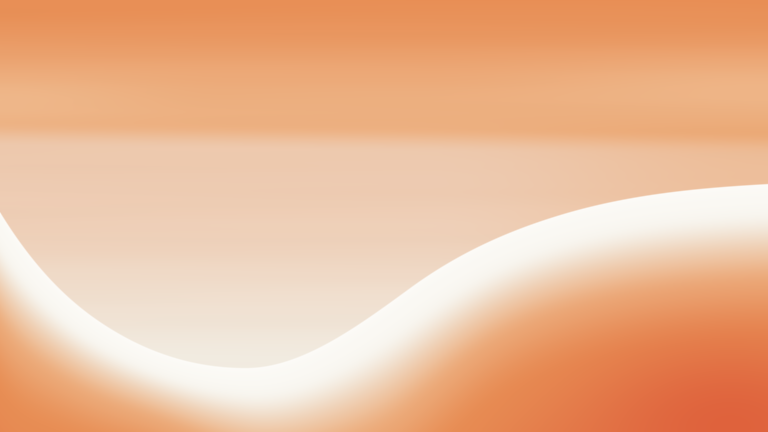
Give the GLSL for this background, as a Shadertoy shader.

```glsl
// Draws a glowing cream wave over a soft, banded peach and orange sky.

const vec3 CREAM  = vec3(0.980, 0.973, 0.953);
const vec3 SAND   = vec3(0.945, 0.925, 0.885);
const vec3 BLUSH  = vec3(0.930, 0.795, 0.695);
const vec3 PEACH  = vec3(0.928, 0.690, 0.505);
const vec3 ORANGE = vec3(0.908, 0.555, 0.330);
const vec3 EMBER  = vec3(0.870, 0.365, 0.225);

float bump(float x, float center, float width) {
    float d = (x - center) / width;
    return exp(-d * d);
}

// Cubic through two knots, each given as (x, height, slope).
float hermite(float x, vec3 a, vec3 b) {
    float h = b.x - a.x;
    float t = clamp((x - a.x) / h, 0.0, 1.0);
    float s = t * t * (3.0 - 2.0 * t);
    float u = 1.0 - t;
    return mix(a.y, b.y, s) + h * t * u * (a.z * u - b.z * t);
}

float waveHeight(float x) {
    vec3 knots[6] = vec3[6](
        vec3(0.00, 0.509, -2.90), vec3(0.13, 0.255, -1.20),
        vec3(0.32, 0.148, 0.00), vec3(0.534, 0.333, 1.30),
        vec3(0.729, 0.502, 0.54), vec3(1.00, 0.574, 0.10));
    float y = knots[0].y;
    for (int i = 0; i < 5; i++) {
        if (x >= knots[i].x) y = hermite(x, knots[i], knots[i + 1]);
    }
    return y;
}

// Faint horizontal streaks from layered sines.
float streaks(vec2 p) {
    float sum = 0.0;
    float amp = 0.5;
    float freq = 38.0;
    for (int i = 0; i < 4; i++) {
        sum += amp * sin(p.y * freq + 1.5 * sin(p.x * 3.0 + float(i) * 2.1));
        freq *= 1.8;
        amp *= 0.55;
    }
    return sum;
}

vec3 skyColor(vec2 p) {
    // Upper orange bands
    vec3 upper = mix(PEACH, ORANGE, smoothstep(0.74, 1.02, p.y));
    float rightGlow = bump(p.y, 0.81, 0.055) * smoothstep(0.55, 1.0, p.x);
    float leftGlow = bump(p.y, 0.78, 0.05) * (1.0 - smoothstep(0.0, 0.3, p.x));
    upper += vec3(0.008, 0.035, 0.045) * (rightGlow + leftGlow);
    upper -= vec3(0.008, 0.03, 0.045) * bump(p.y, 0.69, 0.04) * smoothstep(0.5, 1.0, p.x);

    // Lower haze, warmer towards the right
    vec3 lower = mix(SAND, BLUSH, smoothstep(0.10, 0.58, p.y));
    lower = mix(lower, PEACH, 0.12 * smoothstep(0.58, 0.68, p.y));
    lower = mix(lower, PEACH, 0.45 * smoothstep(0.55, 1.0, p.x));

    float seam = 0.695 - 0.025 * p.x;
    vec3 color = mix(lower, upper, smoothstep(seam - 0.035, seam + 0.025, p.y));
    return color + vec3(0.003, 0.006, 0.008) * streaks(p);
}

// Distance below the crest over which cream fades to peach.
float fadeDepth(float x) {
    return 0.2 + 0.045 * bump(x, 0.52, 0.1)
               - 0.060 * bump(x, 0.21, 0.13)
               + 0.035 * bump(x, 0.0, 0.06);
}

vec3 waveColor(vec2 p, float depth) {
    float t = depth / fadeDepth(p.x);
    vec3 color = mix(CREAM, SAND, smoothstep(0.15, 0.75, t));
    color = mix(color, PEACH, smoothstep(0.32, 1.18, t));
    color = mix(color, ORANGE, smoothstep(0.85, 1.85, t));
    color = mix(color, EMBER, 0.4 * smoothstep(1.6, 3.2, t));

    // Ember glow in the lower right corner
    float glow = exp(-dot((p - vec2(0.95, 0.02)) / vec2(0.19, 0.2),
                          (p - vec2(0.95, 0.02)) / vec2(0.19, 0.2)));
    color = mix(color, EMBER, 0.85 * glow);

    // Bright rim along the crest
    return mix(color, vec3(0.995, 0.99, 0.98), 0.7 * exp(-depth * 70.0));
}

void mainImage(out vec4 fragColor, in vec2 fragCoord) {
    vec2 p = fragCoord / iResolution.xy;
    float pixel = 1.0 / iResolution.y;
    float step = 0.002;
    float crest = waveHeight(p.x);
    float slope = (waveHeight(p.x + step) - waveHeight(p.x - step)) / (2.0 * step);
    slope *= iResolution.y / iResolution.x;

    // Edge width follows the slope so the crest stays evenly smooth
    float depth = crest - p.y;
    float edge = pixel * sqrt(1.0 + slope * slope);
    float inside = smoothstep(-edge, edge, depth);

    vec3 color = mix(skyColor(p), waveColor(p, max(depth, 0.0)), inside);
    fragColor = vec4(clamp(color, 0.0, 1.0), 1.0);
}
```
